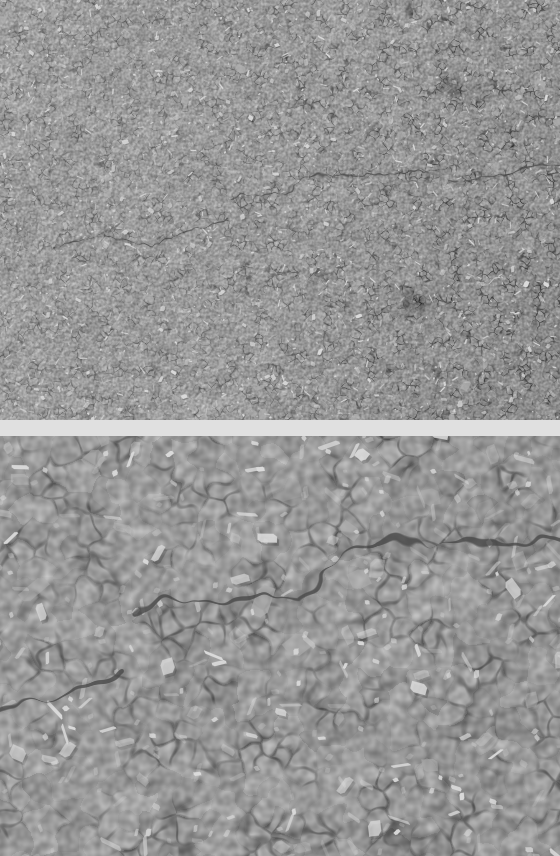
Top: the whole. Bottom: its middle third, enlarged.
Reproduce this texture procedurally as a Shadertoy shader.

```glsl
// Worn grey asphalt: fine grit, pale stone chips, wandering cracks and two dark stains.
const float TAU = 6.2831853;
const float ASPHALT_GREY = 0.612;
const float CHIP_GREY = 0.86;
const float PEBBLE_GREY = 0.69;
const float CRACK_GREY = 0.27;

vec2 hash22(vec2 p) {
    vec3 q = fract(p.xyx * vec3(0.1031, 0.1030, 0.0973));
    q += dot(q, q.yzx + 33.33);
    return fract((q.xx + q.yz) * q.zy);
}
vec2 direction(float turn) {
    return vec2(cos(TAU * turn), sin(TAU * turn));
}
float corner(vec2 cell, vec2 offset) {
    return dot(direction(hash22(cell).x), offset);
}
// Gradient noise, roughly -0.7 to 0.7
float noise(vec2 p) {
    vec2 i = floor(p), f = p - i;
    vec2 u = f * f * f * (f * (f * 6.0 - 15.0) + 10.0);
    vec2 e = vec2(1.0, 0.0);
    float low = mix(corner(i, f), corner(i + e, f - e), u.x);
    float high = mix(corner(i + e.yx, f - e.yx), corner(i + 1.0, f - 1.0), u.x);
    return mix(low, high, u.y);
}
// Packed grains: x = gap to the next grain, y = random shade of this grain
vec2 grains(vec2 p) {
    vec2 cell = floor(p);
    float nearest = 9.0, second = 9.0, shade = 0.0;
    for (int y = -1; y <= 1; y++)
    for (int x = -1; x <= 1; x++) {
        vec2 id = cell + vec2(x, y);
        float d = length(id + hash22(id) - p);
        second = min(second, max(d, nearest));
        if (d < nearest) { nearest = d; shade = hash22(id + 71.0).x; }
    }
    return vec2(second - nearest, shade);
}
// Angular flakes, one candidate per cell; returns their opacity
float flakes(vec2 p, float scale, float density, vec2 halfSize, float pixel) {
    vec2 cell = floor(p * scale);
    float opacity = 0.0;
    for (int y = -1; y <= 1; y++)
    for (int x = -1; x <= 1; x++) {
        vec2 id = cell + vec2(x, y);
        vec2 seed = hash22(id + scale);
        vec2 trait = hash22(id + scale + 137.0);
        if (trait.x > density) continue;
        vec2 axis = direction(fract(seed.x * 7.0 + seed.y * 3.0));
        vec2 local = p - (id + seed) / scale;
        local = vec2(dot(local, axis), dot(local, vec2(-axis.y, axis.x)));
        vec2 size = halfSize * (0.55 + 0.7 * fract(trait.yx * 13.0));
        vec2 box = abs(local) - size;
        float cut = abs(dot(local, vec2(0.6, 0.8))) - 0.5 * (size.x + size.y);
        float d = max(max(box.x, box.y), cut);
        float cover = 1.0 - smoothstep(-0.7 * pixel, 0.7 * pixel, d);
        opacity = max(opacity, cover * mix(0.22, 1.0, trait.y * trait.y));
    }
    return opacity;
}
// Distance to a bent line
float polyline(vec2 p, vec2 path[5]) {
    float nearest = 9.0;
    for (int i = 0; i < 4; i++) {
        vec2 a = p - path[i], b = path[i + 1] - path[i];
        nearest = min(nearest, length(a - b * clamp(dot(a, b) / dot(b, b), 0.0, 1.0)));
    }
    return nearest;
}
// Thin broken line with a faint shaded rim
float crack(float d, float width, float pixel) {
    float core = 1.0 - smoothstep(width - pixel, width + pixel, d);
    return max(0.8 * core, 0.22 * exp(-d / 0.004));
}
// Soft blotch with a ragged border
float stain(vec2 p, vec2 center, float radius) {
    float d = length(p - center) / radius + 0.8 * noise(p * 38.0);
    return 1.0 - smoothstep(0.15, 1.15, d);
}

void mainImage(out vec4 fragColor, in vec2 fragCoord) {
    float pixel = 1.0 / iResolution.y;
    vec2 p = fragCoord * pixel;
    // Broad lighting and mottling
    float right = smoothstep(0.3, 1.4, p.x);
    float grey = ASPHALT_GREY - 0.065 * right * (1.0 - 0.65 * p.y);
    grey += 0.018 * noise(p * 5.0) + 0.025 * noise(p * 17.0);
    // Gritty relief lit from the upper left
    vec2 light = vec2(-0.0016, 0.0024);
    grey += 0.13 * noise(p * 165.0) + 0.05 * noise(p * 75.0);
    grey += 0.09 * (noise((p - light) * 95.0) - noise((p + light) * 95.0));
    // Grains and the dark crevices between them
    vec2 warp = vec2(noise(p * 60.0), noise(p * 60.0 + 31.0));
    vec2 grain = grains(p * 60.0 + 0.5 * warp);
    float crevice = 1.0 - smoothstep(0.02, 0.26, grain.x);
    crevice *= smoothstep(-0.15, 0.35, noise(p * 30.0 + 9.0));
    grey += 0.075 * (grain.y - 0.5) - mix(0.15, 0.22, right) * crevice;
    // Dull pebbles, then bright chips with shadows, slivers and specks
    vec2 chip = vec2(0.0062, 0.0045);
    grey = mix(grey, PEBBLE_GREY, 0.8 * flakes(p, 21.0, 0.32, vec2(0.0105, 0.0075), pixel));
    grey -= 0.12 * flakes(p + light, 34.0, 0.28, chip, pixel);
    grey = mix(grey, CHIP_GREY, flakes(p, 34.0, 0.28, chip, pixel));
    grey = mix(grey, CHIP_GREY, flakes(p, 47.0, 0.26, vec2(0.0075, 0.0016), pixel));
    grey = mix(grey, CHIP_GREY, flakes(p, 98.0, 0.14, vec2(0.0026, 0.0018), pixel));
    // Cracks from the lower left to the right edge
    vec2 q = p + 0.011 * vec2(noise(p * 22.0), noise(p * 22.0 + 50.0));
    q += 0.007 * vec2(noise(p * 60.0 + 5.0), noise(p * 60.0 + 80.0));
    float d = polyline(q, vec2[5](vec2(0.13, 0.41), vec2(0.24, 0.44), vec2(0.36, 0.415), vec2(0.44, 0.45), vec2(0.54, 0.472)));
    d = min(d, polyline(q, vec2[5](vec2(0.55, 0.532), vec2(0.68, 0.537), vec2(0.745, 0.584), vec2(0.89, 0.582), vec2(1.07, 0.6))));
    d = min(d, polyline(q, vec2[5](vec2(1.07, 0.566), vec2(1.14, 0.574), vec2(1.2, 0.584), vec2(1.26, 0.603), vec2(1.36, 0.612))));
    grey = mix(grey, CRACK_GREY, crack(d, 0.0013 + 0.0026 * noise(p * 26.0 + 3.0), pixel));
    // Dark stains
    grey -= 0.17 * stain(p, vec2(0.99, 0.285), 0.042) + 0.13 * stain(p, vec2(1.075, 0.795), 0.036);
    fragColor = vec4(vec3(clamp(grey, 0.0, 1.0)), 1.0);
}
```
